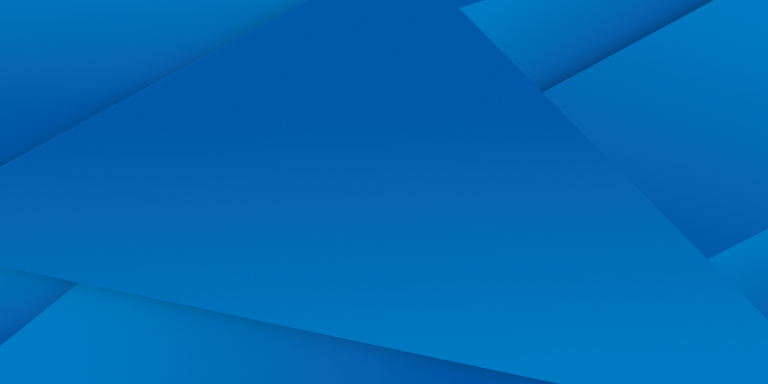
A Shadertoy shader for this background:

```glsl
const vec3 DEEP  = vec3(0.000, 0.348, 0.663);
const vec3 MID   = vec3(0.028, 0.394, 0.704);
const vec3 CLEAR = vec3(0.000, 0.427, 0.716);
const vec3 LIGHT = vec3(0.000, 0.480, 0.762);

const float SHADOW_WIDTH = 0.028;
const float SOFT_SHADOW  = 0.13;
const float HARD_SHADOW  = 0.24;
const float RIM_WIDTH    = 0.003;
const float RIM_STRENGTH = 0.025;
const float GRAIN        = 0.004;

// Fold lines, each as start.xy and end.xy in canvas heights
const vec4 UPPER_LEFT  = vec4(0.000, 0.565, 0.802, 1.000);
const vec4 RIGHT_SLOPE = vec4(1.195, 0.979, 2.000, 0.167);
const vec4 RIGHT_TIP   = vec4(1.195, 0.979, 1.263, 1.000);
const vec4 RIGHT_FOLD  = vec4(1.414, 0.760, 1.859, 1.000);
const vec4 RIGHT_FOOT  = vec4(1.844, 0.3255, 2.000, 0.404);
const vec4 LOWER_EDGE  = vec4(0.000, 0.307, 1.458, 0.000);
const vec4 LOWER_FOLD  = vec4(0.000, 0.099, 0.2005, 0.260);

float hash(vec2 p) {
    return fract(sin(dot(p, vec2(127.1, 311.7))) * 43758.5453);
}

// Signed distance to a line, positive on the left of its direction
float side(vec2 p, vec4 line) {
    vec2 dir = normalize(line.zw - line.xy);
    return dot(p - line.xy, vec2(-dir.y, dir.x));
}

float cover(float d) {
    float aa = 0.75 / iResolution.y;
    return smoothstep(-aa, aa, d);
}

float shade(float d, float strength) {
    return 1.0 - strength * exp(-max(d, 0.0) / SHADOW_WIDTH);
}

// Four-stop blue ramp running from the deep point to the light point
vec3 ramp(vec2 p, vec2 deep, vec2 light) {
    vec2 axis = light - deep;
    float t = clamp(dot(p - deep, axis) / dot(axis, axis), 0.0, 1.0);
    vec3 col = mix(DEEP, MID, smoothstep(0.0, 0.36, t));
    col = mix(col, CLEAR, smoothstep(0.30, 0.58, t));
    return mix(col, LIGHT, smoothstep(0.50, 1.0, t));
}

void mainImage(out vec4 fragColor, in vec2 fragCoord) {
    vec2 p = fragCoord / iResolution.y;

    // Central sheet
    vec3 col = ramp(p, vec2(1.0, 0.72), vec2(1.03, 0.0));
    float upper = side(p, UPPER_LEFT);
    col += RIM_STRENGTH * exp(-abs(upper) / RIM_WIDTH);

    // Upper left corner
    vec3 corner = ramp(p, vec2(0.30, 0.70), vec2(0.28, 1.10));
    col = mix(col, corner * shade(upper, SOFT_SHADOW), cover(upper));

    // Right side: upper strip, wide panel, foot
    float fold = side(p, RIGHT_FOLD);
    float foot = side(p, RIGHT_FOOT);
    vec3 strip = ramp(p, vec2(1.53, 0.77), vec2(1.37, 1.05));
    vec3 panel = ramp(p, vec2(1.80, 0.32), vec2(2.02, 0.98));
    vec3 base  = ramp(p, vec2(2.04, 0.10), vec2(1.93, 0.40));
    vec3 right = mix(panel, strip * shade(fold, HARD_SHADOW), cover(fold));
    right = mix(right, base, cover(-foot));
    float rightMask = cover(side(p, RIGHT_SLOPE)) * cover(-side(p, RIGHT_TIP));
    col = mix(col, right, rightMask);

    // Bottom: long wedge with a small folded corner
    float under = -side(p, LOWER_EDGE);
    float flap = side(p, LOWER_FOLD);
    vec3 wedge = ramp(p, vec2(1.22, 0.0), vec2(0.16, 0.16));
    vec3 small = ramp(p, vec2(0.06, 0.10), vec2(0.0, 0.36));
    vec3 bottom = mix(wedge, small * shade(flap, SOFT_SHADOW * 0.6), cover(flap));
    col = mix(col, bottom * shade(under, SOFT_SHADOW), cover(under));

    // Faint grain against banding
    col += GRAIN * (hash(floor(p * 256.0)) - 0.5);
    fragColor = vec4(clamp(col, 0.0, 1.0), 1.0);
}
```
